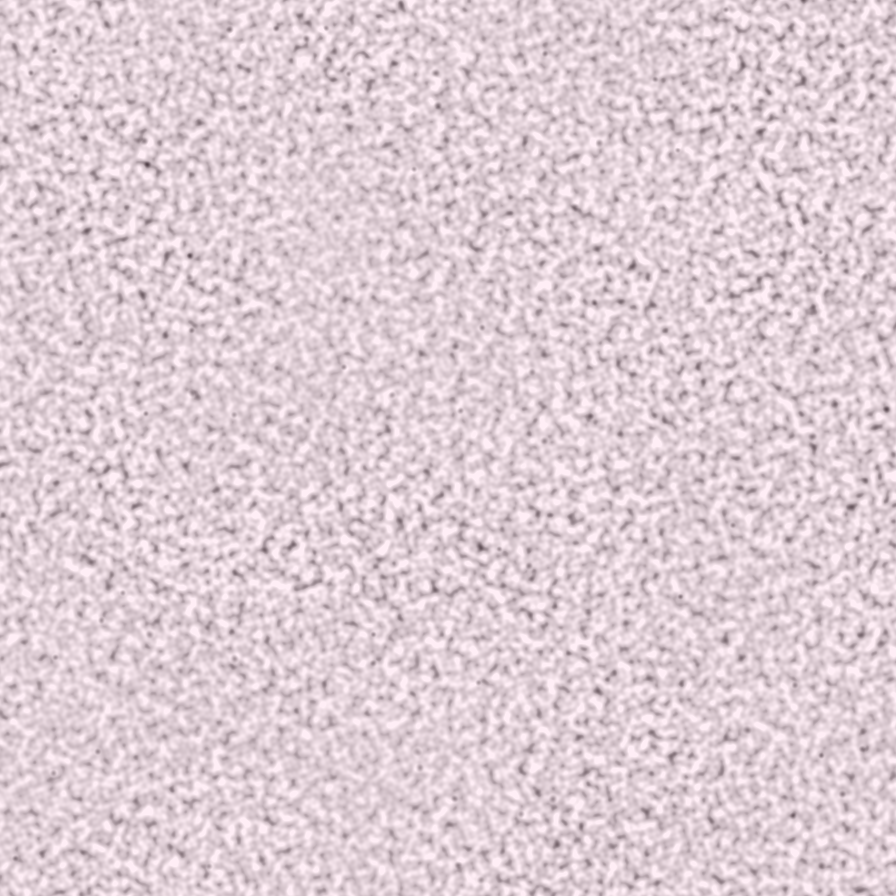
Write a WebGL 1 fragment shader that draws this texture.

```glsl
precision highp float;

uniform vec2 u_resolution;

float hash(vec2 p) {
  vec3 q = fract(vec3(p.xyx) * vec3(0.1031, 0.1030, 0.0973));
  q += dot(q, q.yzx + 33.33);
  return fract((q.x + q.y) * q.z);
}

vec2 gradient(vec2 cell) {
  float angle = 6.28319 * hash(cell);
  return vec2(cos(angle), sin(angle));
}

float gradientNoise(vec2 p) {
  vec2 cell = floor(p);
  vec2 f = p - cell;
  vec2 blend = f * f * f * (f * (f * 6.0 - 15.0) + 10.0);
  vec2 right = vec2(1.0, 0.0);
  vec2 up = vec2(0.0, 1.0);
  float bottom = mix(dot(gradient(cell), f),
                     dot(gradient(cell + right), f - right), blend.x);
  float top = mix(dot(gradient(cell + up), f - up),
                  dot(gradient(cell + 1.0), f - 1.0), blend.x);
  return mix(bottom, top, blend.y);
}

vec2 rotate(vec2 p, float angle) {
  float c = cos(angle);
  float s = sin(angle);
  return vec2(c * p.x - s * p.y, s * p.x + c * p.y);
}

// Two turned layers hide the lattice; the result has unit deviation.
float grain(vec2 p) {
  float coarse = gradientNoise(rotate(p, 0.5) * 76.0 + 200.0);
  float fine = gradientNoise(rotate(p, 1.2) * 124.0 + 410.0);
  return 3.55 * (coarse + 0.85 * fine);
}

// Sparse soft dots, one candidate in each cell.
float specks(vec2 p, float density) {
  vec2 cell = floor(p);
  vec2 center = 0.25 + 0.5 * vec2(hash(cell + 17.0), hash(cell + 59.0));
  float radius = mix(0.16, 0.24, hash(cell + 83.0));
  float present = step(hash(cell + 131.0), density);
  return present * (1.0 - smoothstep(0.0, radius, length(p - cell - center)));
}

// Gentle slope through the pale tones, with a longer tail into the darks.
float toneCurve(float level) {
  return 0.878 + 0.068 * level - 0.07 * max(-level - 1.3, 0.0);
}

vec3 pinkGrey(float tone) {
  return vec3(tone, tone - 0.066, tone - 0.037);
}

void main() {
  vec2 uv = gl_FragCoord.xy / u_resolution.y;

  // Broad patches of softer and stronger grain.
  float patches = gradientNoise(uv * 4.0 + 30.0);
  float contrast = 1.0 + 0.35 * patches + 0.12 * (uv.x - 0.5);
  float drift = 0.02 * gradientNoise(uv * 7.0 + 70.0);

  float tone = toneCurve(grain(uv) * contrast) + drift;
  tone -= 0.27 * specks(uv * 40.0, 0.05);

  gl_FragColor = vec4(pinkGrey(clamp(tone, 0.3, 1.0)), 1.0);
}
```
